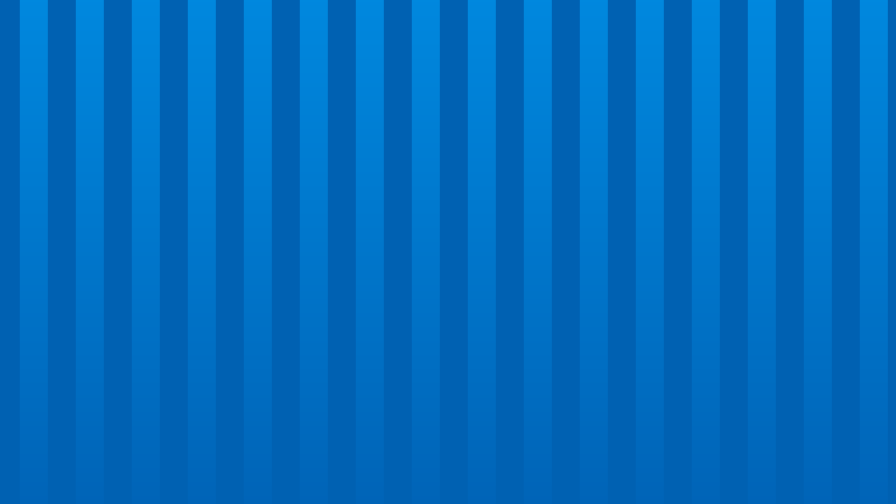
Write a Shadertoy shader that draws this pattern.

```glsl
// Vertical blue stripes that brighten toward the top over a flat darker blue.

const float STRIPE_COUNT = 16.0;   // repeats across the canvas
const float STRIPE_CENTER = 0.604; // centre of the light stripe within a repeat
const float STRIPE_WIDTH = 0.5;    // share of a repeat that is light
const vec3 BASE_COLOR = vec3(0.0, 0.38, 0.70);
const vec3 STRIPE_BOTTOM = vec3(0.0, 0.392, 0.718);
const vec3 STRIPE_TOP = vec3(0.0, 0.532, 0.870);

// Coverage of the light stripe; x counts repeats, pixel is one pixel in repeats.
float stripeMask(float x, float pixel) {
    float offset = abs(fract(x - STRIPE_CENTER + 0.5) - 0.5);
    float edgeDistance = offset - 0.5 * STRIPE_WIDTH;
    return clamp(0.5 - edgeDistance / pixel, 0.0, 1.0);
}

void mainImage(out vec4 fragColor, in vec2 fragCoord) {
    vec2 uv = fragCoord / iResolution.xy;
    float pixel = STRIPE_COUNT / iResolution.x;

    vec3 stripeColor = mix(STRIPE_BOTTOM, STRIPE_TOP, uv.y);
    float mask = stripeMask(uv.x * STRIPE_COUNT, pixel);

    fragColor = vec4(mix(BASE_COLOR, stripeColor, mask), 1.0);
}
```
